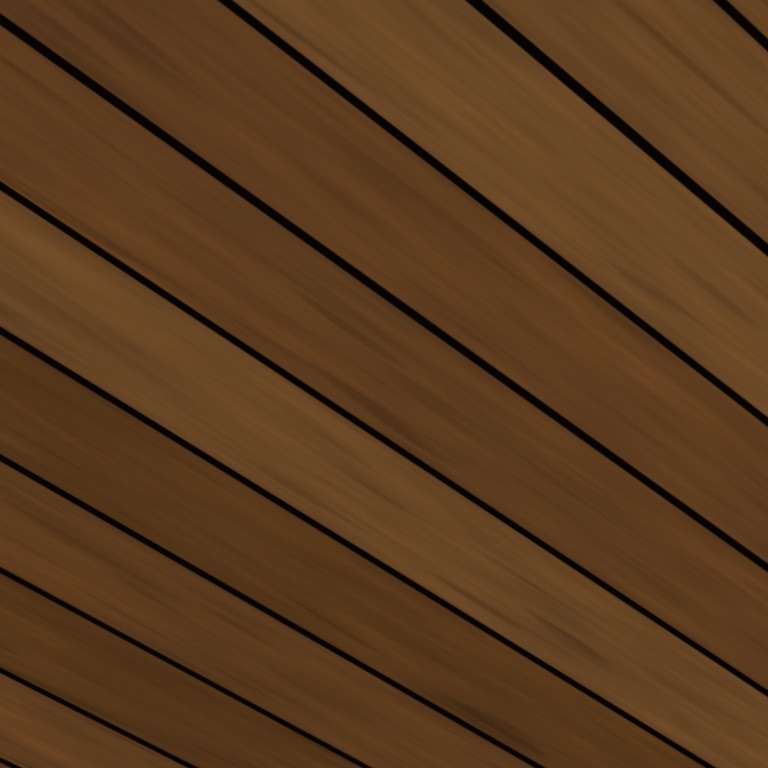
Reproduce this texture procedurally as a WebGL 2 fragment shader.

```glsl
#version 300 es
precision highp float;

uniform vec2 u_resolution;
out vec4 outColor;

const vec3 DEEP_WOOD = vec3(0.325, 0.205, 0.095);
const vec3 WARM_WOOD = vec3(0.370, 0.236, 0.122);
const vec3 PALE_WOOD = vec3(0.420, 0.285, 0.153);
const vec3 GAP_COLOR = vec3(0.022, 0.012, 0.006);

// Tone of each plank from upper right to lower left: 0 deep, 1 pale
const float PLANK_TONE[11] = float[11](
    0.80, 0.86, 0.95, 0.48, 0.42, 0.87, 0.13, 0.34, 0.06, 0.53, 0.15);
const float FIRST_PLANK = -4.0;

float hash(vec2 p) {
    vec3 q = fract(vec3(p.xyx) * vec3(0.1031, 0.1030, 0.0973));
    q += dot(q, q.yzx + 33.33);
    return fract((q.x + q.y) * q.z);
}

// Perspective floor: x runs along the boards, y counts boards
vec2 floorCoord(vec2 uv) {
    float depth = 0.160 - 0.0037 * uv.x + 0.075 * uv.y;
    float across = 0.9753 - uv.y - 0.715 * uv.x;
    float along = 0.8 * uv.x - 0.6 * uv.y;
    return vec2(along, across) / depth;
}

// Cellular noise: soft signed spots, one scattered in each cell
float cellStreaks(vec2 p, float seed) {
    vec2 cell = floor(p);
    float sum = 0.0;
    for (int y = -1; y <= 1; y++) {
        for (int x = -1; x <= 1; x++) {
            vec2 id = cell + vec2(x, y);
            vec2 key = id + seed * vec2(17.0, 31.0) + 200.0;
            vec2 center = id + vec2(hash(key), hash(key + 57.3));
            vec2 d = p - center;
            float spot = max(0.0, 1.0 - dot(d, d));
            sum += (hash(key + 113.7) * 2.0 - 1.0) * spot * spot;
        }
    }
    return sum;
}

// Layers of stretched streaks, finer and fainter in turn
float woodGrain(vec2 p, float seed) {
    vec2 frequency = vec2(1.1, 9.0);
    float amplitude = 0.055;
    float sum = 0.0;
    for (int i = 0; i < 4; i++) {
        sum += amplitude * cellStreaks(p * frequency, seed + float(i) * 5.0);
        frequency *= vec2(1.45, 1.9);
        amplitude *= 0.72;
    }
    return sum;
}

// Sparse, thin dark veins
float darkVeins(vec2 p, float seed) {
    float streak = cellStreaks(p * vec2(1.0, 15.0), seed + 41.0);
    return smoothstep(0.55, 1.15, streak);
}

vec3 plankColor(float tone) {
    vec3 lower = mix(DEEP_WOOD, WARM_WOOD, clamp(tone * 2.0, 0.0, 1.0));
    return mix(lower, PALE_WOOD, clamp(tone * 2.0 - 1.0, 0.0, 1.0));
}

// Dark seam with a soft shoulder around every whole board number
float seamMask(float board, float pixel) {
    float nearest = floor(board + 0.5);
    float halfWidth = 0.026 + 0.008 * hash(vec2(nearest + 50.0, 3.0));
    float distanceToSeam = abs(board - nearest);
    float soft = max(0.010, pixel);
    return 1.0 - smoothstep(halfWidth - soft, halfWidth + soft, distanceToSeam);
}

void main() {
    vec2 uv = gl_FragCoord.xy / u_resolution;
    vec2 p = floorCoord(uv);
    float pixel = fwidth(p.y);

    float plank = floor(p.y);
    int index = clamp(int(plank - FIRST_PLANK), 0, 10);
    float seed = plank - FIRST_PLANK + 1.0;

    // Grain leans a little differently on each board
    float lean = 0.03 * (hash(vec2(seed, 9.0)) - 0.3);
    vec2 grainPoint = vec2(p.x + seed * 3.7, p.y + lean * p.x);
    float grain = woodGrain(grainPoint, seed);
    float tint = cellStreaks(grainPoint * vec2(0.5, 3.0), seed + 70.0);

    vec3 color = plankColor(PLANK_TONE[index] + 0.10 * tint);
    color *= 1.0 + grain - 0.13 * darkVeins(grainPoint, seed);
    color *= 1.0 + vec3(0.012, 0.0, -0.025) * tint;

    // Boards darken slightly toward their seams
    float edge = min(fract(p.y), 1.0 - fract(p.y));
    color *= 1.0 - 0.16 * exp(-edge * 28.0);

    color = mix(color, GAP_COLOR, seamMask(p.y, pixel));
    outColor = vec4(color, 1.0);
}
```
